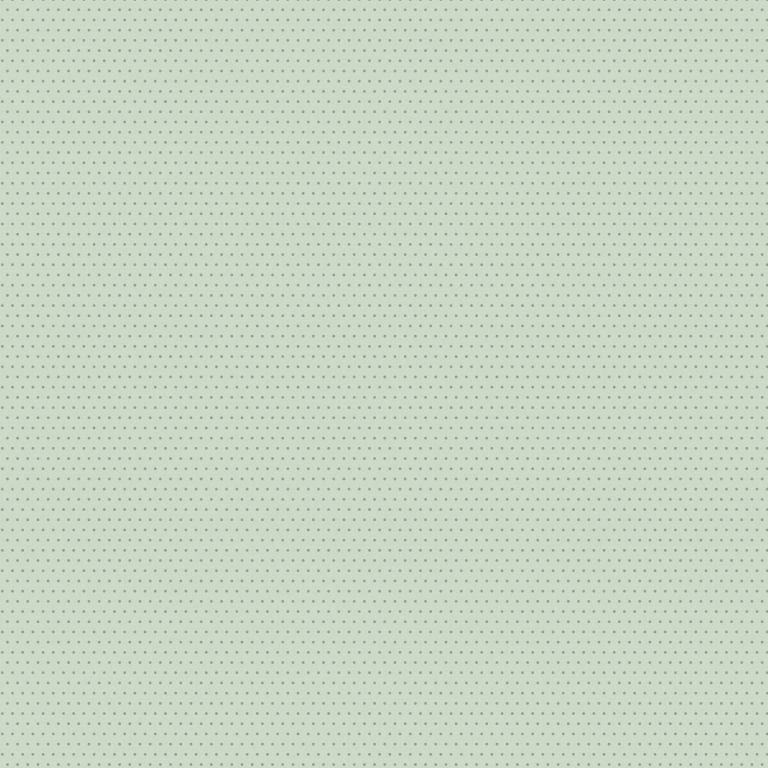
Write a Shadertoy shader that draws this pattern.

```glsl
float hash(vec2 p) {
    return fract(sin(dot(p, vec2(127.1, 311.7))) * 43758.5453);
}

void mainImage(out vec4 fragColor, in vec2 fragCoord) {
    vec2 uv = fragCoord / iResolution.y;
    float pixel = 75.3 / iResolution.y;

    // Staggered rows, counted from the top edge
    vec2 grid = vec2(uv.x, 1.0 - uv.y) * 75.3 + vec2(-0.225, 0.04);
    float row = round(grid.y);
    grid.x -= 0.5 * mod(row, 2.0);
    vec2 cell = vec2(round(grid.x), row);

    // Small round dots with slightly uneven ink
    float dist = length(grid - cell) - 0.136;
    float dotMask = clamp(0.5 - dist / pixel, 0.0, 1.0);
    float ink = mix(0.88, 1.0, hash(cell));

    // Faint paper grain
    vec3 paper = vec3(0.806, 0.853, 0.784);
    paper += 0.012 * (hash(floor(uv * 384.0)) - 0.5);

    vec3 color = mix(paper, vec3(0.56, 0.63, 0.56), dotMask * ink);
    fragColor = vec4(color, 1.0);
}
```
